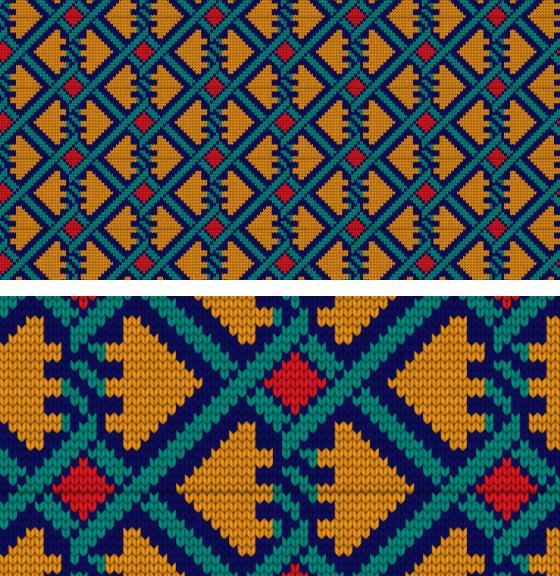
Top, the full canvas; bottom, a detail of the centre.
Write a Shadertoy shader that draws this pattern.

```glsl
// Knitted lattice: red studs on a staggered grid, interlaced teal bands and
// pairs of toothed amber half-diamonds. A chart function colours each whole
// stitch; V-shaped yarn shading is added on top and the result supersampled.

const float STITCH = 0.0105;               // stitch size, in canvas heights
const vec2 ANCHOR = vec2(1.018, 0.815);    // centre of one stud
const vec2 HALF_REPEAT = vec2(24.0, 12.0); // half repeat, in stitches
const float STUD_RADIUS = 3.0;
const float BAND_OFFSET = 6.0;             // from stud centre to band centre
const float BAND_HALF_WIDTH = 1.0;
const float OVER_REACH = 13.0;             // half length of the upper bands
const float UNDER_REACH = 11.0;            // half length of the lower bands
const float LEAF_TIP = 13.0;
const float LEAF_INNER = 5.0;
const float TOOTH_DEPTH = 2.0;
const float TOOTH_PERIOD = 4.0;
const float YARN_VARIATION = 0.06;
const int SAMPLES = 4;

const vec3 NAVY = vec3(0.060, 0.060, 0.385);
const vec3 TEAL = vec3(0.010, 0.560, 0.510);
const vec3 AMBER = vec3(0.940, 0.585, 0.100);
const vec3 RED = vec3(0.900, 0.100, 0.130);

float hash(vec2 p) {
    return fract(sin(dot(p, vec2(12.99, 78.23))) * 4375.85);
}

vec2 wrapRepeat(vec2 p) {
    return mod(p + HALF_REPEAT, 2.0 * HALF_REPEAT) - HALF_REPEAT;
}

// Offset from the nearest point of the staggered lattice
vec2 nearestCell(vec2 p) {
    vec2 a = wrapRepeat(p);
    vec2 b = wrapRepeat(p - HALF_REPEAT);
    return abs(a.x) + 2.0 * abs(a.y) < abs(b.x) + 2.0 * abs(b.y) ? a : b;
}

// Distances across and along the nearest rising band
vec2 bandCoords(vec2 p) {
    float v = p.x - p.y - BAND_OFFSET;
    float k = floor(v / HALF_REPEAT.y + 0.5);
    float along = p.x - HALF_REPEAT.y - HALF_REPEAT.x * k;
    along = mod(along + HALF_REPEAT.x, 2.0 * HALF_REPEAT.x) - HALF_REPEAT.x;
    return abs(vec2(v - HALF_REPEAT.y * k, along));
}

bool inBand(vec2 band, float reach, float margin) {
    return band.x < BAND_HALF_WIDTH + margin + 0.5 && band.y < reach + margin + 0.5;
}

// Yarn colour of a whole stitch
vec3 chart(vec2 s) {
    vec3 color = NAVY;
    vec2 cell = nearestCell(s - vec2(0.0, HALF_REPEAT.y));
    vec2 m = abs(cell);

    // Mirrored leaves with toothed inner edges
    float tooth = mod(cell.y + 1.0, TOOTH_PERIOD) < 2.0 ? TOOTH_DEPTH : 0.0;
    if (m.x + m.y < LEAF_TIP + 0.5 && m.y < m.x + 2.5
        && m.x > LEAF_INNER - tooth - 0.5) color = AMBER;

    // Short falling strokes between the leaves
    if (m.x < 2.5 && m.y < 6.5
        && mod(cell.x + cell.y - 1.0, TOOTH_PERIOD) < 2.0) color = TEAL;

    // Falling bands pass beneath the outlined rising bands
    if (inBand(bandCoords(s * vec2(1.0, -1.0)), UNDER_REACH, 0.0)) color = TEAL;
    vec2 over = bandCoords(s);
    if (inBand(over, OVER_REACH, 1.0)) color = NAVY;
    if (inBand(over, OVER_REACH, 0.0)) color = TEAL;

    vec2 stud = abs(nearestCell(s));
    if (stud.x + stud.y < STUD_RADIUS + 0.5) color = RED;
    return color;
}

vec3 knit(vec2 p) {
    // Lift both arms of each stitch outward into a V
    float column = floor(p.x + 0.5);
    float side = abs(p.x - column);
    float y = p.y - side + 0.25;
    float row = floor(y + 0.5);
    float f = 2.0 * (y - row);
    vec2 stitch = vec2(column, row);

    // Rounded yarn, slight unevenness and a faint seam once per repeat
    float arm = 4.0 * side - 1.0;
    float shade = 1.0 - 0.35 * arm * arm - 0.45 * f * f * f * f;
    shade *= 1.0 + YARN_VARIATION * (hash(stitch) - 0.5);
    float seamRow = mod(row - HALF_REPEAT.y, 2.0 * HALF_REPEAT.y);
    if (seamRow < 0.5) shade *= 1.0 - 0.3 * smoothstep(0.2, -0.6, f);
    return chart(stitch) * shade;
}

void mainImage(out vec4 fragColor, in vec2 fragCoord) {
    // Average a grid of samples to smooth the stitch edges
    vec3 sum = vec3(0.0);
    for (int j = 0; j < SAMPLES; j++) {
        for (int i = 0; i < SAMPLES; i++) {
            vec2 jitter = (vec2(i, j) + 0.5) / float(SAMPLES) - 0.5;
            vec2 uv = (fragCoord + jitter) / iResolution.y;
            sum += knit((uv - ANCHOR) / STITCH);
        }
    }
    fragColor = vec4(sum / float(SAMPLES * SAMPLES), 1.0);
}
```
